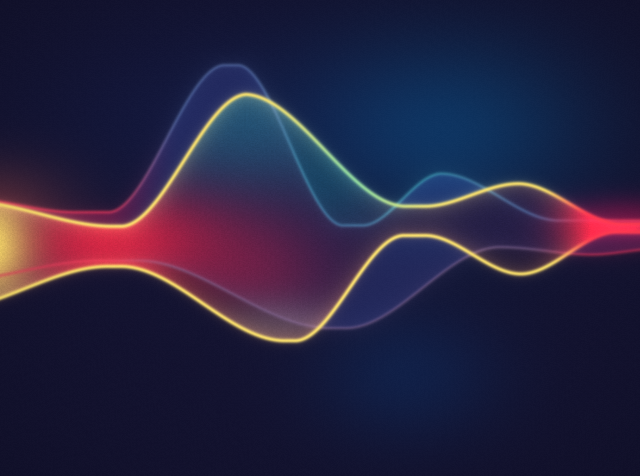
This background is drawn by a Shadertoy shader. Its source:

```glsl
// Glowing twisted ribbon of light waves across a dark navy backdrop
const vec2 FRAME = vec2(7.68, 5.7); // canvas extent in design units

float hash(vec2 p) {
    return fract(sin(dot(p, vec2(127.1, 311.7))) * 43758.5453);
}

float blob(vec2 p, vec2 centre, vec2 radius) {
    vec2 q = (p - centre) / radius;
    return exp(-dot(q, q));
}

// Heights of four waves: bright top, bright bottom, faint top, faint bottom
vec4 waves(float x) {
    vec4 X = vec4(x);
    vec4 y = vec4(3.29, 1.98, 3.32, 2.30);
    y += vec4(-0.30, 0.53, -0.16, 0.28) * smoothstep(vec4(-0.4, -0.7, -0.4, -0.8), vec4(1.35, 1.3, 0.9, 1.2), X);
    y += vec4(1.58, -0.89, 1.76, -0.81) * smoothstep(vec4(1.45, 1.45, 1.3, 1.65), vec4(2.97, 3.42, 2.7, 3.95), X);
    y += vec4(-1.34, 1.26, -1.92, 0.97) * smoothstep(vec4(2.93, 3.54, 2.85, 4.15), vec4(4.87, 4.85, 4.12, 6.0), X);
    y += vec4(0.27, -0.46, 0.62, -0.09) * smoothstep(vec4(5.1, 5.1, 4.35, 6.0), vec4(6.22, 6.25, 5.3, 7.1), X);
    y += vec4(-0.48, 0.50, -0.56, 0.07) * smoothstep(vec4(6.22, 6.25, 5.3, 7.1), vec4(7.45, 7.4, 6.7, 7.9), X);
    return y;
}

vec3 backdrop(vec2 p) {
    vec3 col = vec3(0.075, 0.073, 0.185);
    col += vec3(-0.02, 0.125, 0.18) * blob(p, vec2(5.4, 4.15), vec2(1.7, 1.15));
    col += vec3(-0.01, 0.05, 0.09) * blob(p, vec2(4.9, 1.2), vec2(1.1, 0.8));
    col += vec3(0.0, 0.02, 0.05) * blob(p, vec2(2.6, 4.3), vec2(2.2, 1.2));
    col += vec3(0.24, 0.09, 0.03) * blob(p, vec2(-0.1, 3.2), vec2(0.9, 0.55));
    col += vec3(0.30, 0.0, 0.06) * blob(p, vec2(7.5, 3.08), vec2(0.8, 0.25));
    return col;
}

vec3 ribbonFill(vec2 p) {
    vec3 col = vec3(0.13, 0.11, 0.26);
    col = mix(col, vec3(0.13, 0.33, 0.46), 0.9 * blob(p, vec2(3.0, 4.4), vec2(1.5, 0.95)));
    col = mix(col, vec3(0.42, 0.12, 0.27), 0.75 * blob(p, vec2(3.0, 2.4), vec2(1.0, 0.7)));
    col = mix(col, vec3(0.78, 0.12, 0.25), blob(p, vec2(1.3, 2.8), vec2(1.35, 0.6)));
    col = mix(col, vec3(0.43, 0.34, 0.43), 0.9 * blob(p, vec2(3.3, 1.72), vec2(0.9, 0.38)));
    col = mix(col, vec3(1.0, 0.15, 0.27), blob(p, vec2(7.3, 3.0), vec2(0.55, 0.5)));
    return mix(col, vec3(1.0, 0.88, 0.42), blob(p, vec2(-0.15, 2.75), vec2(0.5, 0.65)));
}

void mainImage(out vec4 fragColor, in vec2 fragCoord) {
    vec2 uv = fragCoord / iResolution.xy;
    vec2 p = uv * FRAME;
    float aa = FRAME.y / iResolution.y;

    // Signed distance to each wave, corrected for its slope
    vec4 slope = (waves(p.x + 0.01) - waves(p.x - 0.01)) / 0.02;
    vec4 dist = (p.y - waves(p.x)) / sqrt(1.0 + slope * slope);
    vec4 above = smoothstep(-aa, aa, dist);
    float ribbon = (1.0 - above.x) * above.y;
    float veil = (1.0 - above.z) * above.w;

    float leftSide = 1.0 - smoothstep(1.2, 2.2, p.x);
    float rightSide = smoothstep(6.3, 7.1, p.x);

    // Backdrop, translucent veil, then the ribbon body
    vec3 veilTint = mix(vec3(0.055, 0.06, 0.125), vec3(0.25, 0.015, 0.07), max(leftSide, rightSide * 0.6));
    vec3 col = backdrop(p) + veil * veilTint;
    vec3 body = ribbonFill(p);
    float tealFold = above.z * blob(p, vec2(3.9, 3.6), vec2(0.8, 0.8));
    body = mix(body, vec3(0.07, 0.25, 0.37), 0.8 * tealFold);
    body *= 1.0 - 0.22 * (1.0 - above.w) * smoothstep(1.5, 2.3, p.x);
    body *= 0.97 + 0.06 * hash(floor(p * 70.0));
    col = mix(col, body, ribbon);

    // Faint waves: cool in the middle, red towards both ends
    vec3 coolLine = mix(vec3(0.32, 0.40, 0.62), vec3(0.20, 0.62, 0.68), blob(p, vec2(4.6, 3.8), vec2(1.3, 0.8)));
    vec3 redLine = vec3(0.85, 0.20, 0.34);
    vec3 faintTop = mix(coolLine, redLine, max(leftSide, rightSide));
    vec3 faintBottom = mix(vec3(0.48, 0.38, 0.55), redLine, max(leftSide, rightSide));
    vec2 faint = 0.5 * exp(-pow(dist.zw / 0.024, vec2(2.0))) + 0.14 * exp(-abs(dist.zw) / 0.09);
    col = mix(col, faintTop, faint.x);
    col = mix(col, faintBottom, faint.y * 0.8);

    // Bright edges: yellow, with a teal stretch and red right end
    vec3 gold = vec3(0.98, 0.88, 0.42);
    vec3 topEdge = mix(gold, vec3(0.42, 0.82, 0.66), 0.75 * exp(-pow((p.x - 4.25) / 0.65, 2.0)));
    vec3 hotEnd = vec3(1.0, 0.23, 0.32);
    topEdge = mix(topEdge, hotEnd, smoothstep(6.5, 7.1, p.x));
    vec3 bottomEdge = mix(gold, hotEnd, smoothstep(6.6, 7.15, p.x));
    vec2 core = exp(-pow(dist.xy / 0.026, vec2(2.0)));
    vec2 halo = exp(-abs(dist.xy) / mix(0.04, 0.10, ribbon));
    col += (topEdge * halo.x + bottomEdge * vec3(1.0, 0.75, 0.6) * halo.y) * 0.24;
    col = mix(col, topEdge, 0.9 * core.x);
    col = mix(col, bottomEdge, 0.9 * core.y);

    // Darker corners and slight grain
    vec2 c = uv - 0.5;
    col *= 1.05 - 0.35 * dot(c, c);
    col += 0.012 * (hash(floor(p * 90.0)) - 0.5);
    fragColor = vec4(clamp(col, 0.0, 1.0), 1.0);
}
```
